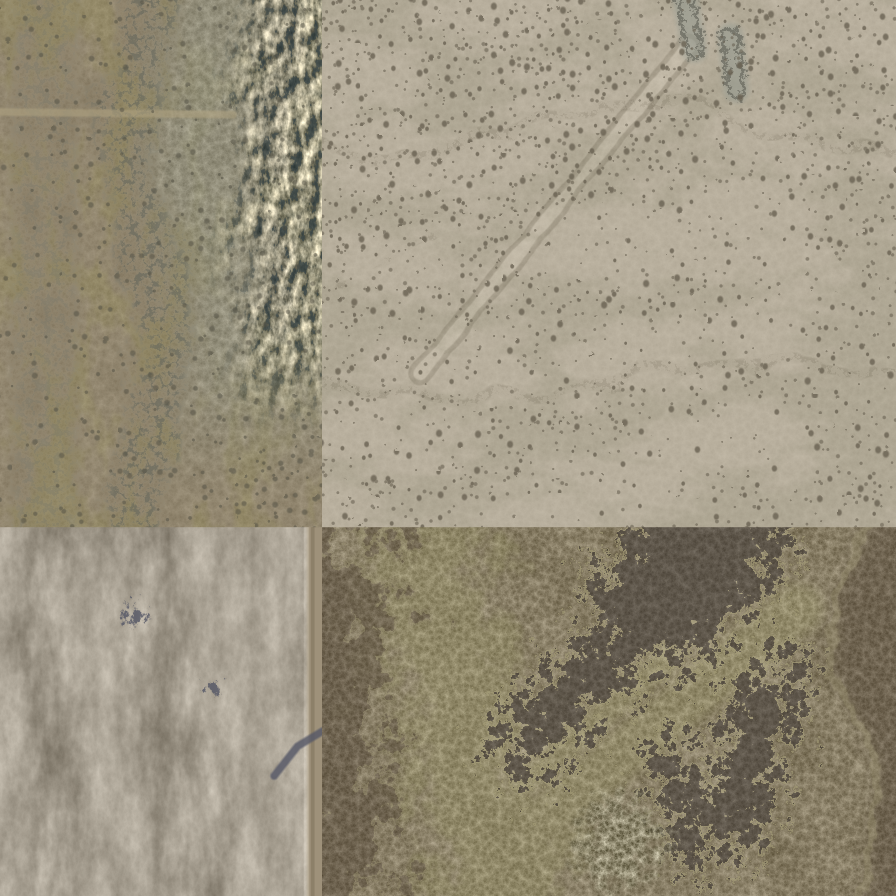
A WebGL 2 fragment shader for this texture:

```glsl
#version 300 es
precision highp float;
// Four patches of arid ground from above: eroded slope, dotted sand, streaked grey flat
// and olive scrub. Layered cellular noise gives the grain; segment distances place
// the tracks, channels and scrub masses.
uniform vec2 u_resolution;
out vec4 fragColor;

vec2 hash2(vec2 c) {
  return fract(sin(vec2(dot(c, vec2(127.1, 311.7)), dot(c, vec2(269.5, 183.3)))) * 43758.5);
}

// x: distance to the nearest feature point, y: random id of its cell
vec2 cells(vec2 p) {
  vec2 best = vec2(9.0, 0.0);
  for (int k = 0; k < 9; k++) {
    vec2 cell = floor(p) + vec2(k % 3 - 1, k / 3 - 1), h = hash2(cell);
    float d = length(cell + h - p);
    if (d < best.x) best = vec2(d, fract(h.x * 7.3 + h.y * 13.7));
  }
  return best;
}

// Layered cellular noise, centred near zero
float grain(vec2 p) {
  float sum = 0.0, amp = 1.0;
  for (int i = 0; i < 4; i++) {
    sum += amp * (cells(p).x - 0.45);
    p = mat2(1.6, 1.2, -1.2, 1.6) * p + 5.3;
    amp *= 0.6;
  }
  return sum;
}

float segment(vec2 p, vec2 a, vec2 b) {
  vec2 ab = b - a;
  return length(p - a - ab * clamp(dot(p - a, ab) / dot(ab, ab), 0.0, 1.0));
}

float line(float d, float width) { return 1.0 - smoothstep(width * 0.4, width, d); }

float dots(vec2 p, float density, float size) {
  vec2 c = cells(p);
  return line(c.x, size * (0.6 + 0.8 * fract(c.y * 17.0))) * step(c.y, density);
}

vec3 erodedSlope(vec2 p) {
  float broad = grain(p * vec2(14, 8)), fine = grain(p * 95.0);
  vec3 col = mix(vec3(0.59, 0.545, 0.455), vec3(0.56, 0.52, 0.39), smoothstep(-0.2, 0.3, broad));
  col += 0.06 * broad + 0.07 * fine;
  // Blue-green wash with dark scrub along its left bank
  float bank = 0.165 + 0.02 * sin(p.y * 13.0) + 0.03 * broad;
  float wash = smoothstep(bank - 0.02, bank + 0.07, p.x) * smoothstep(0.42, 0.62, p.y);
  col = mix(col, vec3(0.58, 0.58, 0.51) + 0.16 * fine, 0.65 * wash);
  float scrub = line(abs(p.x - bank), 0.045) + 0.5 * line(abs(p.x - 0.05), 0.05);
  col = mix(col, vec3(0.36, 0.37, 0.33), scrub * smoothstep(-0.15, 0.35, fine) * 0.6);
  // Relief-lit ridges on the right
  vec2 q = p * vec2(48, 27);
  float relief = grain(q) - grain(q + vec2(0.25, -0.2));
  float ridge = smoothstep(0.23, 0.31, p.x + 0.04 * broad) * smoothstep(0.5, 0.66, p.y);
  col += ridge * relief * vec3(0.62, 0.58, 0.52);
  col = mix(col, vec3(0.25, 0.3, 0.31), ridge * smoothstep(0.22, 0.4, -relief) * 0.7);
  // Pale track and bushes
  float track = segment(p, vec2(0, 0.875), vec2(0.26, 0.872));
  col = mix(col, vec3(0.68, 0.63, 0.5), 0.6 * line(track, 0.006));
  float density = 0.25 + 0.5 * line(length(p - vec2(0.35, 0.43)), 0.13);
  return mix(col, vec3(0.33, 0.32, 0.27), 0.55 * dots(p * 85.0, density, 0.28));
}

vec3 sandPlain(vec2 p) {
  float broad = grain(p * vec2(5, 11)), fine = grain(p * 110.0);
  vec3 col = mix(vec3(0.725, 0.69, 0.62), vec3(0.685, 0.655, 0.58), smoothstep(-0.25, 0.25, broad));
  col += 0.035 * fine;
  // Runnels, diagonal track and blue-grey gully
  float wobble = 0.02 * broad + 0.004 * sin(p.x * 70.0 + p.y * 40.0);
  float runnels = line(segment(p, vec2(0.36, 0.67), vec2(0.49, 0.74)) + abs(wobble), 0.008)
    + line(abs(p.y - 0.575 - 0.02 * sin(p.x * 9.0) + wobble), 0.007)
    + line(abs(p.y - 0.86 - 0.03 * sin(p.x * 11.0) - wobble), 0.007);
  col -= 0.08 * runnels * smoothstep(-0.2, 0.3, fine);
  float track = segment(p, vec2(0.768, 0.948), vec2(0.469, 0.583));
  col += 0.035 * line(track, 0.012) - 0.08 * line(abs(track - 0.009 + 0.2 * wobble), 0.004);
  float gully = min(segment(p, vec2(0.765, 1), vec2(0.775, 0.945)), segment(p, vec2(0.815, 0.96), vec2(0.822, 0.9)));
  col = mix(col, vec3(0.58, 0.6, 0.56), 0.6 * line(gully, 0.02));
  col = mix(col, vec3(0.4, 0.4, 0.36), 0.7 * line(abs(gully - 0.008 + 0.01 * fine), 0.004));
  // Bushes thin out toward the lower right
  float density = clamp(0.19 + 0.6 * p.y - 0.3 * p.x + 0.5 * broad, 0.12, 0.7);
  float bushes = max(dots(p * vec2(66, 56), density, 0.23), 0.75 * dots(p * 115.0, density * 0.7, 0.27));
  return mix(col, vec3(0.41, 0.38, 0.32), 0.8 * bushes);
}

vec3 greyFlat(vec2 p) {
  float streak = grain(p * vec2(22, 7)), fine = grain(p * vec2(90, 65));
  vec3 col = vec3(0.665, 0.635, 0.58) - 0.15 * streak + 0.06 * fine;
  float bands = line(abs(p.x - 0.055 - 0.012 * sin(p.y * 15.0)), 0.04) + line(abs(p.x - 0.22 + 0.15 * p.y), 0.06);
  col -= 0.06 * bands * (0.7 + streak);
  // Edge road, blue cut and dark marks
  col = mix(col, vec3(0.62, 0.57, 0.48), smoothstep(0.34, 0.346, p.x));
  col += 0.09 * line(abs(p.x - 0.342), 0.004) - 0.07 * line(abs(p.x - 0.349), 0.003);
  float cut = min(segment(p, vec2(0.306, 0.134), vec2(0.332, 0.167)), segment(p, vec2(0.332, 0.167), vec2(0.36, 0.184)));
  float marks = min(length(p - vec2(0.15, 0.314)), length(p - vec2(0.238, 0.234)) + 0.004) + 0.02 * fine;
  return mix(col, vec3(0.33, 0.34, 0.4), 0.8 * max(line(cut, 0.006), line(marks, 0.012)));
}

vec3 oliveScrub(vec2 p) {
  float broad = grain(p * 13.0), mid = grain(p * 38.0), fine = grain(p * 120.0);
  vec3 col = vec3(0.535, 0.495, 0.4) + 0.08 * broad + 0.17 * fine;
  // Yellow-green bands and clearing
  float path = min(segment(p, vec2(0.89, 0.32), vec2(0.6, 0.08)), segment(p, vec2(0.74, 0.26), vec2(0.58, 0.12)) + 0.012);
  float clearing = max(line(segment(p, vec2(0.45, 0.4), vec2(0.56, 0.03)) + 0.1 * broad, 0.1), line(path, 0.04));
  col = mix(col, vec3(0.6, 0.575, 0.43) + 0.15 * fine, 0.6 * clearing);
  // Dark masses, cut by the bands and frayed by noise
  float mass = segment(p, vec2(0.8, 0.4), vec2(0.74, 0.33)) - 0.07;
  mass = min(mass, segment(p, vec2(0.71, 0.29), vec2(0.59, 0.17)) - 0.032);
  mass = min(mass, segment(p, vec2(0.86, 0.24), vec2(0.82, 0.09)) - 0.03);
  mass = min(mass, segment(p, vec2(0.75, 0.15), vec2(0.78, 0.06)) - 0.018);
  mass = max(mass, 0.028 - path) + 0.06 * mid + 0.03 * fine;
  float column = p.x - 0.415 + 0.1 * broad + 0.06 * mid;
  float bank = 0.955 + 0.025 * sin(p.y * 16.0) + 0.02 * broad - p.x;
  col = mix(col, vec3(0.42, 0.375, 0.305) + 0.13 * fine, 0.8 * smoothstep(0.02, -0.02, min(column, bank)));
  col = mix(col, vec3(0.36, 0.33, 0.29) + 0.1 * fine, 0.9 * smoothstep(0.005, -0.005, mass));
  // Pale rims and speckled basin
  float rim = max(line(abs(mass - 0.006), 0.007), 0.5 * line(min(abs(bank), abs(column)), 0.007));
  col = mix(col, vec3(0.68, 0.65, 0.5), 0.55 * rim);
  float basin = line(length(p - vec2(0.69, 0.06)) + 0.04 * mid, 0.06);
  return mix(col, vec3(0.58, 0.56, 0.46) + 0.4 * fine, 0.8 * basin);
}

void main() {
  vec2 p = gl_FragCoord.xy / u_resolution, px = 0.5 / u_resolution;
  vec2 corner = vec2(0.3594, 0.4115), side = smoothstep(corner - px, corner + px, p);
  vec3 upper = mix(erodedSlope(p), sandPlain(p), side.x);
  vec3 lower = mix(greyFlat(p), oliveScrub(p), side.x);
  fragColor = vec4(mix(lower, upper, side.y), 1);
}
```
